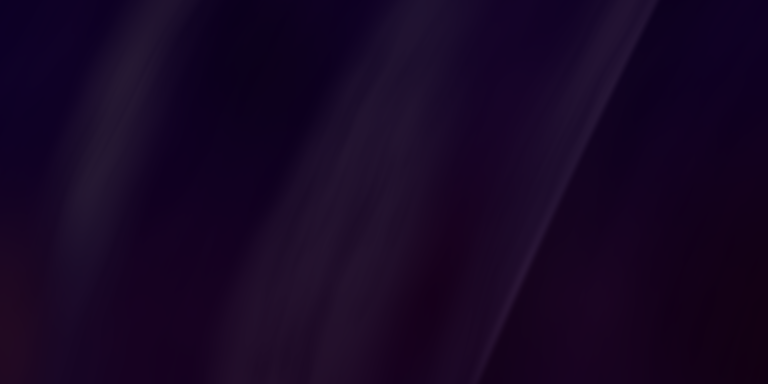
A WebGL 1 fragment shader for this background:

```glsl
precision highp float;

uniform vec2 u_resolution;

vec2 gradient(vec2 cell) {
  float h = fract(sin(dot(cell, vec2(127.1, 311.7))) * 43758.5);
  return vec2(cos(h * 6.2832), sin(h * 6.2832));
}

float gradientNoise(vec2 p) {
  vec2 i = floor(p), f = fract(p);
  vec2 u = f * f * f * (f * (f * 6.0 - 15.0) + 10.0);
  float a = dot(gradient(i), f);
  float b = dot(gradient(i + vec2(1.0, 0.0)), f - vec2(1.0, 0.0));
  float c = dot(gradient(i + vec2(0.0, 1.0)), f - vec2(0.0, 1.0));
  float d = dot(gradient(i + vec2(1.0, 1.0)), f - vec2(1.0, 1.0));
  return mix(mix(a, b, u.x), mix(c, d, u.x), u.y);
}

float fbm(vec2 p) {
  float sum = 0.0, amp = 0.6;
  for (int i = 0; i < 4; i++) {
    sum += amp * gradientNoise(p);
    p = p * vec2(2.1, 1.7) + 7.3;
    amp *= 0.5;
  }
  return sum;
}

// Soft spot centred on c with radii r
float glow(vec2 p, vec2 c, vec2 r) {
  vec2 d = (p - c) / r;
  return exp(-dot(d, d));
}

// Strip between two edges, each with its own softness
float strip(float x, float left, float right, float softLeft, float softRight) {
  return smoothstep(left - softLeft, left + softLeft, x)
       * (1.0 - smoothstep(right - softRight, right + softRight, x));
}

void main() {
  vec2 p = gl_FragCoord.xy / u_resolution * vec2(2.0, 1.0);
  float y = p.y;

  // Slow warp and fine streaks that follow the slanted flow
  float x = p.x + 0.03 * fbm(vec2(p.x * 3.0 - y, y * 2.5));
  float flow = x - 0.25 * y - 0.18 * y * y;
  float streak = fbm(vec2(flow * 11.0, y * 1.3));
  float cloud = fbm(vec2(flow * 4.0 + 9.0, y * 3.0));

  // Night backdrop: blue above, plum below, darker to the lower right
  vec3 color = mix(vec3(0.085, 0.005, 0.125), vec3(0.06, 0.003, 0.145), smoothstep(0.1, 0.9, y));
  color = mix(color, vec3(0.065, 0.0, 0.065), 0.9 * glow(p, vec2(2.05, 0.1), vec2(0.35, 0.5)));
  color = mix(color, vec3(0.04, 0.0, 0.095), 0.8 * glow(p, vec2(0.68, 0.83), vec2(0.2, 0.26)));
  color = mix(color, vec3(0.045, 0.0, 0.15), 0.6 * glow(p, vec2(0.0, 0.85), vec2(0.2, 0.4)));
  color = mix(color, vec3(0.09, 0.0, 0.1), 0.7 * glow(p, vec2(1.12, 0.25), vec2(0.2, 0.3)));
  color += vec3(0.025, 0.012, 0.014) * glow(p, vec2(1.33, 0.75), vec2(0.2, 0.35));
  color += vec3(0.05, 0.035, 0.01) * glow(p, vec2(0.0, 0.15), vec2(0.13, 0.3));
  color += vec3(0.018, 0.012, 0.012) * glow(p, vec2(1.55, 0.2), vec2(0.18, 0.3));

  // Left veil, bending upright as it falls
  float spine = 0.17 + 0.08 * y + 0.18 * y * y * y;
  float leftVeil = strip(x, spine - 0.07, spine + 0.09, 0.08, 0.09);
  leftVeil *= (0.4 + 0.6 * smoothstep(0.1, 0.6, y)) * (1.0 - 0.3 * smoothstep(0.75, 1.0, y));
  color = mix(color, mix(vec3(0.1, 0.05, 0.18), vec3(0.15, 0.1, 0.2), smoothstep(0.0, 0.6, y)),
              leftVeil * clamp(0.9 + 0.8 * streak, 0.0, 1.0));

  // Wide central veil, firmer on its left side
  float leftEdge = 0.56 + 0.26 * y + 0.22 * y * y;
  float rightEdge = 0.93 + 0.45 * y - 0.17 * y * y;
  float centerVeil = strip(x, leftEdge, rightEdge, 0.07, 0.11);
  centerVeil *= 0.75 + 0.25 * glow(p, vec2(0.92, 0.5), vec2(0.4, 0.4));
  color = mix(color, mix(vec3(0.145, 0.07, 0.175), vec3(0.135, 0.085, 0.2), y),
              centerVeil * clamp(0.95 + 0.6 * streak + 0.5 * cloud, 0.0, 1.0));

  // Right veil with a crisp slanting edge and a dark side beyond it
  float rim = 1.245 + 0.43 * y + 0.04 * y * y;
  float rightVeil = strip(p.x, rim - 0.15, rim, 0.09, 0.012) * (0.35 + 0.5 * smoothstep(0.1, 0.8, y));
  color = mix(color, vec3(0.14, 0.08, 0.2), rightVeil * clamp(0.9 + 1.1 * streak, 0.0, 1.0));
  color *= 1.0 - 0.15 * strip(p.x, rim, rim + 0.12, 0.012, 0.12);

  // Thin bright thread along the lower rim
  float thread = exp(-pow((p.x - rim + 0.012) / 0.014, 2.0));
  color += vec3(0.045, 0.04, 0.045) * thread * (0.3 + 0.7 * glow(p, vec2(1.36, 0.25), vec2(0.3, 0.22)));

  // Faint drifting haze over everything
  color += vec3(0.016, 0.01, 0.014) * (cloud + 0.6 * streak);
  gl_FragColor = vec4(max(color, 0.0), 1.0);
}
```
